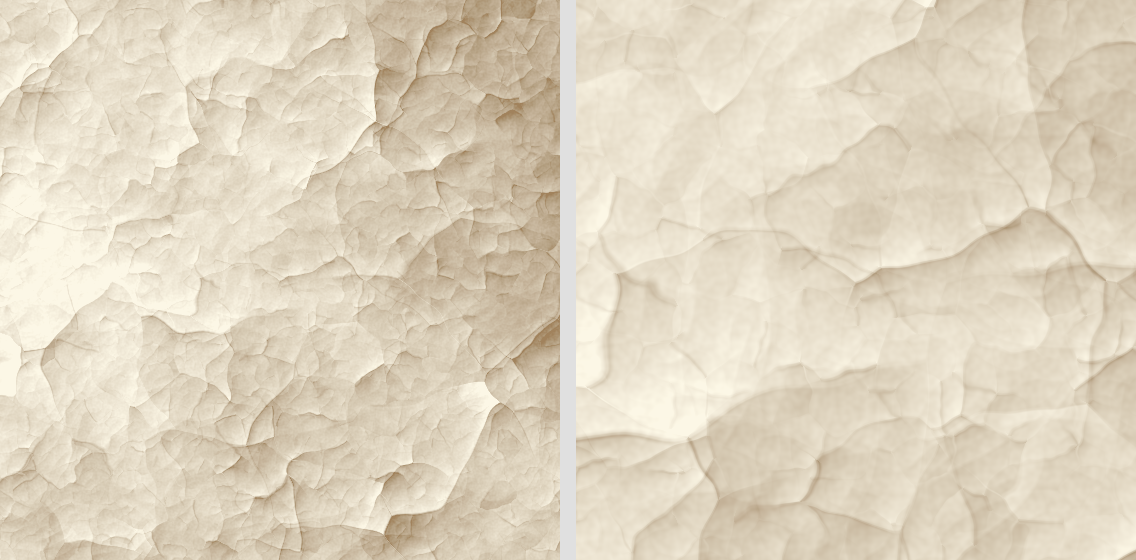
Left, the full canvas; right, a detail of the centre.
Give the GLSL for this texture, as a WebGL 1 fragment shader.

```glsl
precision highp float;
// Crumpled cream paper lit from the upper left. Warped Voronoi facets at four
// sizes give flat planes and sharp folds, folded gradient noise adds curved
// wrinkles, and the summed tone is looked up in a warm brown-to-cream ramp.
uniform vec2 u_resolution;

const vec2 LIGHT_DIR = vec2(-0.6, 0.8);
const vec2 GLOW_CENTER = vec2(0.0, 0.58);
const float BASE_TONE = 3.3;        // in steps of the colour ramp, 0 to 6
const float GLOW_STRENGTH = 1.8;
const float CORNER_SHADE = 1.9;
const float SWELL_STRENGTH = 1.5;
const float WRINKLE_STRENGTH = 0.20;
const float GRAIN_STRENGTH = 0.45;
const float LINE_STRENGTH = 1.2;
const float EDGE_SOFTNESS = 0.0012; // widths are fractions of the canvas
const float LINE_WIDTH = 0.0030;
const float RELIEF_STEP = 0.0012;
const float BROAD_WARP = 0.42;      // bends of the folds, in facet widths
const float FINE_WARP = 0.07;

const vec3 UMBER = vec3(0.63, 0.51, 0.36);
const vec3 TAN = vec3(0.70, 0.62, 0.50);
const vec3 SAND = vec3(0.77, 0.70, 0.60);
const vec3 BEIGE = vec3(0.83, 0.78, 0.69);
const vec3 IVORY = vec3(0.89, 0.85, 0.77);
const vec3 CREAM = vec3(0.94, 0.91, 0.84);
const vec3 GLARE = vec3(0.99, 0.97, 0.90);

vec2 hash2(vec2 p) {
  vec3 q = fract(p.xyx * vec3(0.1031, 0.1030, 0.0973));
  q += dot(q, q.yzx + 33.33);
  return fract((q.xx + q.yz) * q.zy);
}

float cornerSlope(vec2 cell, vec2 offset) {
  float angle = 6.2832 * hash2(cell).x;
  return dot(vec2(cos(angle), sin(angle)), offset);
}

float gradientNoise(vec2 p) {
  vec2 i = floor(p), f = p - i;
  vec2 u = f * f * f * (f * (f * 6.0 - 15.0) + 10.0);
  vec2 e = vec2(1.0, 0.0);
  float low = mix(cornerSlope(i, f), cornerSlope(i + e, f - e), u.x);
  float high = mix(cornerSlope(i + e.yx, f - e.yx), cornerSlope(i + 1.0, f - 1.0), u.x);
  return mix(low, high, u.y);
}

vec2 noisePair(vec2 p) {
  return vec2(gradientNoise(p), gradientNoise(p + 31.7));
}

// Tone of one sheet of tilted planes, with a lit and a shaded side at each fold.
float facets(vec2 p, float scale) {
  vec2 q = p * scale + 17.0 + scale * 3.7;
  q += BROAD_WARP * noisePair(q * 0.9) + FINE_WARP * noisePair(q * 3.7);
  vec2 cell = floor(q), f = q - cell;

  vec2 toCenter = vec2(0.0), homeOffset = vec2(0.0);
  float nearest = 8.0;
  for (int y = -1; y <= 1; y++) {
    for (int x = -1; x <= 1; x++) {
      vec2 o = vec2(float(x), float(y));
      vec2 r = o + hash2(cell + o) - f;
      float d = dot(r, r);
      if (d < nearest) { nearest = d; toCenter = r; homeOffset = o; }
    }
  }

  vec2 home = cell + homeOffset;
  float folds = 0.0, edge = 8.0, edgeKey = 0.0;
  for (int y = -2; y <= 2; y++) {
    for (int x = -2; x <= 2; x++) {
      if (x == 0 && y == 0) continue;
      vec2 o = homeOffset + vec2(float(x), float(y));
      vec2 r = o + hash2(cell + o) - f;
      vec2 normal = normalize(r - toCenter);
      float d = max(dot(0.5 * (r + toCenter), normal), 0.0);
      vec2 key = hash2(home + cell + o + 71.0);
      float height = mix(-0.6, 1.5, key.x);
      folds -= height * dot(normal, LIGHT_DIR) * exp(-d / mix(0.04, 0.24, key.y));
      if (d < edge) { edge = d; edgeKey = key.x; }
    }
  }

  vec2 tilt = hash2(home + 137.0) - 0.5;
  float plane = 0.8 * tilt.x - 1.1 * dot(tilt, toCenter);
  float patchiness = smoothstep(-0.3, 0.22, gradientNoise(q * 0.8 + 9.0));
  float solid = smoothstep(0.0, EDGE_SOFTNESS * scale, edge);
  float line = 1.0 - smoothstep(0.0, LINE_WIDTH * scale, edge);
  line *= smoothstep(0.4, 1.0, edgeKey) * patchiness;
  return mix(0.25, 1.0, patchiness) * (plane + folds) * solid - LINE_STRENGTH * line;
}

// Ridges along the zero lines of noise, with equal steepness at every size.
float wrinkleHeight(vec2 p) {
  float height = 0.0, frequency = 5.0;
  for (int i = 0; i < 4; i++) {
    height -= abs(gradientNoise(p * frequency + 11.3 * float(i))) / frequency;
    p = mat2(0.8, 0.6, -0.6, 0.8) * p;
    frequency *= 1.9;
  }
  return height;
}

vec3 paperColor(float tone) {
  vec3 color = mix(UMBER, TAN, clamp(tone, 0.0, 1.0));
  color = mix(color, SAND, clamp(tone - 1.0, 0.0, 1.0));
  color = mix(color, BEIGE, clamp(tone - 2.0, 0.0, 1.0));
  color = mix(color, IVORY, clamp(tone - 3.0, 0.0, 1.0));
  color = mix(color, CREAM, clamp(tone - 4.0, 0.0, 1.0));
  return mix(color, GLARE, clamp(tone - 5.0, 0.0, 1.0));
}

void main() {
  vec2 p = gl_FragCoord.xy / min(u_resolution.x, u_resolution.y);

  // Broad light: bright left side, dim upper right corner, soft swells
  vec2 fromGlow = p - GLOW_CENTER;
  float tone = BASE_TONE + GLOW_STRENGTH * exp(-3.0 * dot(fromGlow, fromGlow));
  tone -= CORNER_SHADE * smoothstep(0.35, 1.0, p.x * (0.4 + 0.6 * p.y));
  tone += SWELL_STRENGTH * gradientNoise(p * 3.0 + 5.0);

  // Folds from large to small
  tone += 1.35 * facets(p, 4.5) + 1.3 * facets(p, 9.5);
  tone += 1.0 * facets(p, 19.0) + 0.6 * facets(p, 36.0);

  // Curved wrinkles and paper grain
  vec2 w = p + 0.04 * noisePair(p * 6.0 + 3.0);
  vec2 e = LIGHT_DIR * RELIEF_STEP;
  tone += WRINKLE_STRENGTH * (wrinkleHeight(w - e) - wrinkleHeight(w + e)) / (2.0 * RELIEF_STEP);
  tone += GRAIN_STRENGTH * (gradientNoise(p * 230.0) + 0.6 * gradientNoise(p * 110.0));

  gl_FragColor = vec4(paperColor(tone), 1.0);
}
```
